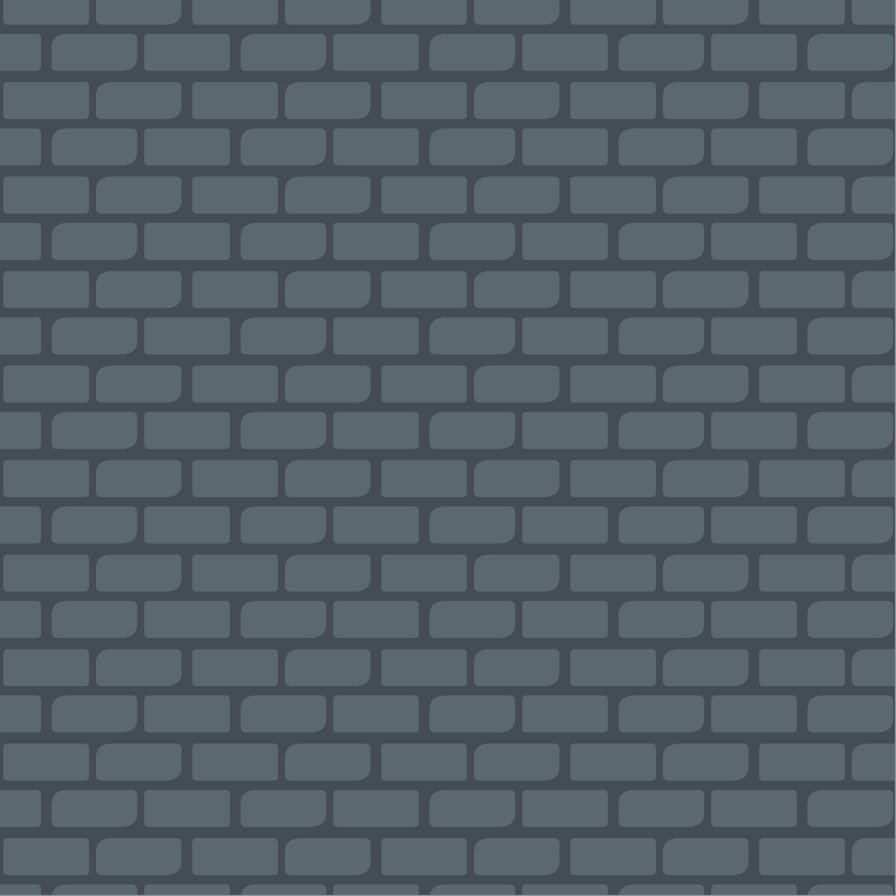
Reproduce this pattern procedurally as a Shadertoy shader.

```glsl
// Running-bond brick wall: a tile of two courses, each with a crisp brick and a
// worn brick whose upper-left and lower-right corners are broadly rounded.
// Box distances with superellipse corners wrap over the tile; a pale rim ends it.

const vec3 MORTAR_COLOR = vec3(0.267, 0.299, 0.330);
const vec3 BRICK_COLOR  = vec3(0.356, 0.406, 0.434);
const vec3 RIM_COLOR    = vec3(0.55, 0.58, 0.60);

// Lengths are fractions of the canvas height, with y measured downward.
const vec2 TILE         = vec2(0.2109, 0.10547);
const vec2 BRICK_HALF   = vec2(0.0478, 0.0207);
const vec2 CRISP_CORNER = vec2(0.0058);
const vec2 SOFT_CORNER  = vec2(0.0075);          // lesser corners of worn bricks
const vec2 WORN_CORNER  = vec2(0.0205, 0.0175);
const float CORNER_POWER = 2.7;                  // 2 is an ellipse, more is squarer
const float RIM_WIDTH   = 0.0013;                // right and bottom canvas edges

// Brick centres: x holds the upper course, y the lower course.
const vec2 COURSE_Y = vec2(0.0068, 0.0585);
const vec2 CRISP_X  = vec2(0.0515, 0.2088);
const vec2 WORN_X   = vec2(0.1549, 0.1054);

// Approximate signed distance: superellipse level divided by its gradient.
float roundedBox(vec2 p, vec2 halfSize, vec2 radius) {
    vec2 q = max(abs(p) - halfSize + radius, 0.0) / radius;
    vec2 powered = pow(q, vec2(CORNER_POWER));
    float level = pow(powered.x + powered.y, 1.0 / CORNER_POWER);
    float slope = length(pow(q, vec2(CORNER_POWER - 1.0)) / radius);
    return (level - 1.0) * max(pow(level, CORNER_POWER - 1.0), 1e-3) / max(slope, 1e-3);
}

// Distance to the nearest repeat of one brick.
float brick(vec2 p, vec2 centre, bool worn) {
    vec2 d = p - centre;
    d -= TILE * floor(d / TILE + 0.5);
    vec2 wornRadius = d.x * d.y > 0.0 ? WORN_CORNER : SOFT_CORNER;
    return roundedBox(d, BRICK_HALF, worn ? wornRadius : CRISP_CORNER);
}

void mainImage(out vec4 fragColor, in vec2 fragCoord) {
    float pixel = 1.0 / iResolution.y;
    vec2 p = vec2(fragCoord.x, iResolution.y - fragCoord.y) * pixel;

    // Union of the four bricks in a tile
    float dist = 1.0;
    for (int course = 0; course < 2; course++) {
        float y = COURSE_Y[course];
        dist = min(dist, brick(p, vec2(CRISP_X[course], y), false));
        dist = min(dist, brick(p, vec2(WORN_X[course], y), true));
    }
    float coverage = clamp(0.5 - dist / pixel, 0.0, 1.0);
    vec3 color = mix(MORTAR_COLOR, BRICK_COLOR, coverage);

    // Pale rim along the right and bottom edges
    vec2 toEdge = vec2(iResolution.x * pixel, 1.0) - p;
    float rimDist = min(toEdge.x, toEdge.y) - RIM_WIDTH;
    float rim = clamp(0.5 - rimDist / pixel, 0.0, 1.0);
    fragColor = vec4(mix(color, RIM_COLOR, rim), 1.0);
}
```
